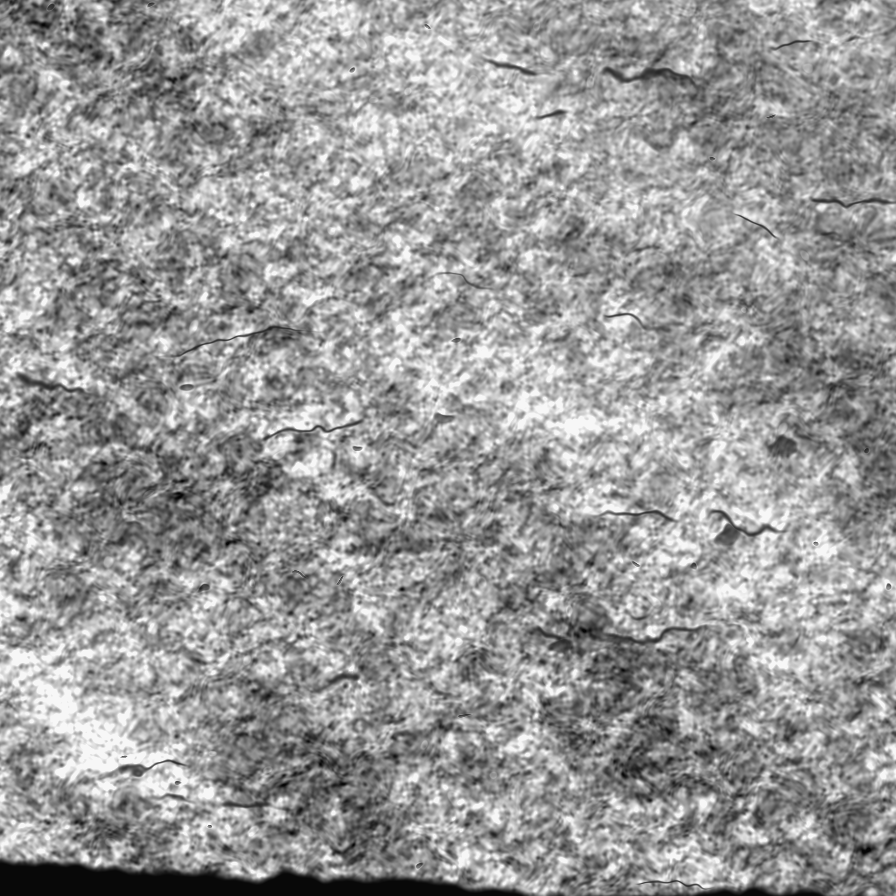
Write a Shadertoy shader that draws this texture.

```glsl
// Weathered grey rock face with pale crust, fine grain, broken ledges and pits.

const float BASE_TONE = 0.485;
const float CRUST_SCALE = 42.0;
const float CRUST_GAIN = 0.21;
const float RELIEF_SCALE = 62.0;
const float RELIEF_GAIN = 0.95;
const float GRAIN_SCALE = 215.0;
const float GRAIN_GAIN = 0.42;
const float PATCH_GAIN = 0.42;
const float PEBBLE_SCALE = 30.0;
const float PEBBLE_SHARE = 0.22;
const int LEDGE_COUNT = 17;
const int PIT_COUNT = 26;
const float SHADOW_TONE = 0.13;

float hash(vec2 p) {
    vec3 q = fract(vec3(p.xyx) * 0.1031);
    q += dot(q, q.yzx + 33.33);
    return fract((q.x + q.y) * q.z);
}

float noise(vec2 p) {
    vec2 cell = floor(p);
    vec2 f = fract(p);
    f = f * f * (3.0 - 2.0 * f);
    float low = mix(hash(cell), hash(cell + vec2(1, 0)), f.x);
    float high = mix(hash(cell + vec2(0, 1)), hash(cell + vec2(1, 1)), f.x);
    return mix(low, high, f.y);
}

// Three octaves, each rotated to hide the lattice; centred on 0.5.
float fbm(vec2 p) {
    const mat2 TURN = mat2(1.6, 1.2, -1.2, 1.6);
    float sum = 0.0, weight = 0.54;
    for (int i = 0; i < 3; i++) {
        sum += weight * noise(p + 40.0);
        p = TURN * p + 17.3;
        weight *= 0.55;
    }
    return sum / 1.0;
}

float falloff(float inner, float outer, float d) {
    return 1.0 - smoothstep(inner, outer, d);
}

// Pale rounded stones in a jittered grid.
float pebbles(vec2 p) {
    vec2 cell = floor(p);
    float cover = 0.0;
    for (int y = -1; y <= 1; y++)
    for (int x = -1; x <= 1; x++) {
        vec2 id = cell + vec2(x, y);
        vec2 centre = id + vec2(hash(id + 11.0), hash(id + 29.0));
        float radius = mix(0.15, 0.42, hash(id + 53.0));
        float present = step(hash(id + 71.0), PEBBLE_SHARE);
        cover = max(cover, present * falloff(radius * 0.6, radius, length(p - centre)));
    }
    return cover;
}

// x: shadow under broken, nearly level ledges; y: lit lip above them.
vec2 ledges(vec2 p) {
    vec2 result = vec2(0);
    float wobble = (fbm(p * 15.0) - 0.5) * 0.045 + (noise(p * 90.0) - 0.5) * 0.007;
    for (int i = 0; i < LEDGE_COUNT; i++) {
        float k = float(i);
        vec2 centre = vec2(hash(vec2(k, 3)), (k + hash(vec2(k, 8))) / float(LEDGE_COUNT));
        float reach = mix(0.04, 0.2, hash(vec2(k, 13)));
        float slope = mix(-0.2, 0.12, hash(vec2(k, 21)));
        vec2 d = p - centre;
        float height = d.y - slope * d.x + wobble;
        float broken = smoothstep(0.36, 0.66, noise(vec2(p.x * 26.0, k * 7.0)));
        float mask = falloff(0.6, 1.0, abs(d.x) / reach) * broken;
        float width = mix(0.0025, 0.0065, hash(vec2(k, 34)));
        result.x = max(result.x, mask * falloff(0.0, width, abs(height)));
        result.y = max(result.y, mask * smoothstep(0.001, 0.005, height)
                                      * falloff(0.005, 0.02, height));
    }
    return result;
}

// x: dark hollow; y: lit rim.
vec2 pits(vec2 p) {
    vec2 result = vec2(0);
    vec2 warp = (vec2(noise(p * 70.0), noise(p * 70.0 + 31.0)) - 0.5) * 0.012;
    for (int i = 0; i < PIT_COUNT; i++) {
        float k = float(i);
        vec2 centre = vec2(hash(vec2(k, 47)), hash(vec2(k, 59)));
        float radius = mix(0.004, 0.017, pow(hash(vec2(k, 66)), 3.0));
        vec2 d = p - centre + warp;
        d.y = d.y * mix(1.0, 2.6, hash(vec2(k, 77))) - d.x * 0.3;
        float r = length(d) / radius;
        float upper = mix(0.55, 1.0, smoothstep(-0.5, 0.7, d.y / radius));
        result.x = max(result.x, upper * falloff(0.65, 1.05, r));
        result.y = max(result.y, smoothstep(0.9, 1.15, r) * falloff(1.15, 1.6, r));
    }
    return result;
}

void mainImage(out vec4 fragColor, in vec2 fragCoord) {
    vec2 uv = fragCoord / iResolution.xy;
    vec2 warped = uv + (vec2(noise(uv * 34.0), noise(uv * 34.0 + 9.0)) - 0.5) * 0.016;

    // Broad light and pale patches drifting down to the right.
    vec2 drift = vec2(uv.x + 0.5 * uv.y, uv.y + 0.4 * uv.x) * vec2(5.0, 9.0);
    float patches = fbm(drift + 5.0) - 0.5;
    float calm = smoothstep(0.75, 1.7, uv.x + uv.y);
    float paleSpot = falloff(0.03, 0.17, length((warped - vec2(0.15, 0.21)) * vec2(0.8, 1.1)));
    float tone = BASE_TONE + PATCH_GAIN * patches + 0.17 * paleSpot + 0.07 * calm;
    tone -= 0.06 * smoothstep(0.8, 1.0, uv.x) * falloff(0.1, 0.5, abs(uv.y - 0.5));

    // Crust, relief lit from above, and grain.
    float crust = smoothstep(0.38, 0.65, fbm(warped * CRUST_SCALE) + 0.3 * patches);
    vec2 toLight = vec2(-0.0015, 0.004);
    float relief = fbm(warped * RELIEF_SCALE) - fbm((warped + toLight) * RELIEF_SCALE);
    mat2 tilt = mat2(0.8, 0.6, -0.6, 0.8);
    float grain = noise(tilt * uv * GRAIN_SCALE) - 0.5
                + 0.5 * (noise(uv * GRAIN_SCALE * 0.53 + 70.0) - 0.5);
    float texture_ = CRUST_GAIN * crust + RELIEF_GAIN * relief
                   + GRAIN_GAIN * mix(0.75, 1.15, crust) * grain;
    tone += texture_ * mix(1.0, 0.78, calm);
    tone += 0.13 * pebbles(warped * PEBBLE_SCALE);

    // Ledges, pits and the ragged shadow along the foot.
    vec2 ledge = ledges(uv);
    vec2 pit = pits(uv);
    tone += 0.1 * ledge.y + 0.07 * pit.y;
    tone = mix(tone, SHADOW_TONE, max(0.8 * ledge.x, 0.75 * pit.x));
    float foot = mix(0.03, 0.002, smoothstep(0.0, 0.8, uv.x))
               + (fbm(vec2(uv.x * 18.0, 2.0)) - 0.5) * 0.03;
    tone = mix(tone, 0.03, falloff(foot - 0.005, foot + 0.007, uv.y));

    fragColor = vec4(vec3(clamp(tone, 0.02, 0.97)), 1.0);
}
```
